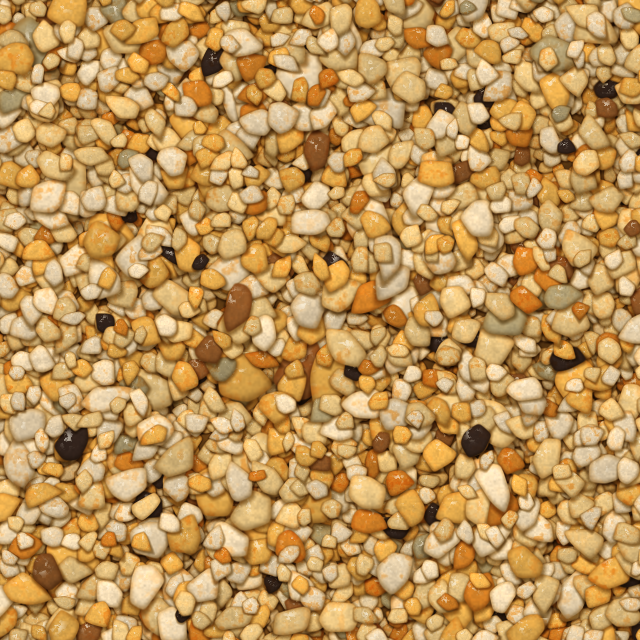
Give the GLSL for this texture, as a WebGL 1 fragment shader.

```glsl
precision highp float;
// Draws a dense bed of wet, rounded gravel in cream, tan and amber.
uniform vec2 u_resolution;

const float TAU = 6.2831853;
const vec2 LIGHT = vec2(-0.34, 0.94);
const vec3 GAP = vec3(0.42, 0.28, 0.11);
const vec3 SHADOW_TINT = vec3(0.62, 0.53, 0.36);
const vec3 CREAM = vec3(0.93, 0.84, 0.69);
const vec3 TAN = vec3(0.91, 0.77, 0.51);
const vec3 AMBER = vec3(0.92, 0.69, 0.31);
const vec3 ORANGE = vec3(0.82, 0.50, 0.15);
const vec3 BROWN = vec3(0.54, 0.33, 0.15);
const vec3 GREY = vec3(0.68, 0.61, 0.44);
const vec3 DARK = vec3(0.20, 0.14, 0.11);

vec3 hash3(vec2 p) {
  vec3 q = fract(p.xyx * vec3(0.1031, 0.1030, 0.0973));
  q += dot(q, q.yxz + 33.33);
  return fract((q.xxy + q.yzz) * q.zyx);
}

float noise(vec2 p) {
  vec2 cell = floor(p);
  vec2 f = fract(p);
  f = f * f * (3.0 - 2.0 * f);
  float low = mix(hash3(cell).x, hash3(cell + vec2(1.0, 0.0)).x, f.x);
  float high = mix(hash3(cell + vec2(0.0, 1.0)).x, hash3(cell + 1.0).x, f.x);
  return mix(low, high, f.y);
}

float fbm(vec2 p) {
  return 0.55 * noise(p) + 0.3 * noise(p * 2.1 + 5.0) + 0.15 * noise(p * 4.3 + 9.0);
}

vec2 rotate(vec2 p, float angle) {
  float c = cos(angle), s = sin(angle);
  return vec2(c * p.x - s * p.y, s * p.x + c * p.y);
}

// Distance to a convex polygon with softened, irregular sides.
float stoneDistance(vec2 p, vec2 seed) {
  float total = 0.0;
  for (int i = 0; i < 6; i++) {
    vec2 r = hash3(seed + float(i) * 7.3).xy;
    float angle = (float(i) + 0.75 * r.x) * TAU / 6.0;
    float reach = mix(0.70, 1.0, r.y);
    total += exp(10.0 * (dot(p, vec2(cos(angle), sin(angle))) - reach));
  }
  return log(total) / 10.0;
}

vec3 stoneColor(float pick, float tone) {
  vec3 color = CREAM;
  color = mix(color, TAN, step(0.33, pick));
  color = mix(color, AMBER, step(0.69, pick));
  color = mix(color, ORANGE, step(0.90, pick));
  color = mix(color, BROWN, step(0.95, pick));
  color = mix(color, GREY, step(0.967, pick));
  color = mix(color, DARK, step(0.983, pick));
  return color * mix(0.90, 1.05, tone);
}

// Surface of one stone: stains, grain, rounded shading and wet glints.
vec3 stoneSurface(vec2 p, float d, vec2 seed, vec3 look) {
  vec2 offset = seed * 3.7;
  float mottle = fbm(p * 2.4 + offset);
  float grain = noise(p * 9.0 + offset);
  vec3 color = stoneColor(look.x, look.y);
  float stain = smoothstep(0.48, 0.80, mottle) * look.z;
  color *= mix(vec3(1.0), vec3(0.92, 0.74, 0.46), stain);
  color *= 0.86 + 0.20 * mottle + 0.09 * grain;

  float edge = smoothstep(-0.38, 0.03, d);
  float facing = dot(p, LIGHT);
  color *= mix(vec3(1.0), vec3(0.81, 0.72, 0.56), edge * edge);
  color *= 1.01 + facing * (0.06 + 0.12 * edge);

  vec2 toGlint = p - LIGHT * 0.36 - (look.zy - 0.5) * 0.4;
  float glint = exp(-7.0 * dot(toGlint, toGlint));
  glint *= smoothstep(0.54, 0.72, fbm(p * 4.5 + offset + 17.0));
  return mix(color, vec3(1.0, 0.97, 0.90), 0.65 * glint);
}

// Paints one scattered layer of stones over the colour below it.
vec3 addStones(vec3 below, vec2 uv, float density, float presence, float size, float layer) {
  vec2 grid = uv * density + layer * 13.7;
  vec2 home = floor(grid);
  float pixel = density / (size * min(u_resolution.x, u_resolution.y));
  vec3 color = below;
  for (int y = -1; y <= 1; y++) {
    for (int x = -1; x <= 1; x++) {
      vec2 seed = home + vec2(float(x), float(y)) + layer * 61.0;
      vec3 place = hash3(seed);
      vec3 form = hash3(seed + 31.7);
      float radius = size * mix(0.72, 1.1, form.x);
      vec2 center = seed - layer * 61.0 + 0.15 + 0.7 * place.xy;
      vec2 p = (grid - center) / radius;
      if (place.z > presence || dot(p, p) > 3.2) continue;

      float stretch = mix(1.0, 1.25, form.y);
      vec2 shaped = rotate(p, form.z * TAU) * vec2(1.0 / stretch, stretch);
      float d = stoneDistance(shaped, seed);
      float shadow = 1.0 - smoothstep(-0.06, 0.22, d + 0.10 * dot(p, LIGHT));
      color *= mix(vec3(1.0), SHADOW_TINT, shadow);
      if (d < pixel) {
        vec3 surface = stoneSurface(p, d, seed, hash3(seed + 83.1));
        color = mix(color, surface, 1.0 - smoothstep(-pixel, pixel, d));
      }
    }
  }
  return color;
}

void main() {
  vec2 uv = gl_FragCoord.xy / min(u_resolution.x, u_resolution.y);
  vec3 color = GAP * (0.7 + 0.6 * fbm(uv * 60.0));
  color = addStones(color, uv, 42.0, 1.0, 0.76, 1.0) * vec3(0.88, 0.82, 0.71);
  color = addStones(color, uv, 36.0, 0.85, 0.74, 2.0) * vec3(0.96, 0.94, 0.89);
  color = addStones(color, uv, 17.0, 0.15, 0.70, 5.0);
  color = addStones(color, uv, 31.0, 0.62, 0.74, 3.0);
  color = addStones(color, uv, 24.0, 0.32, 0.72, 4.0);
  color = addStones(color, uv, 39.0, 0.16, 0.70, 6.0);
  gl_FragColor = vec4(clamp(color, 0.0, 1.0), 1.0);
}
```
